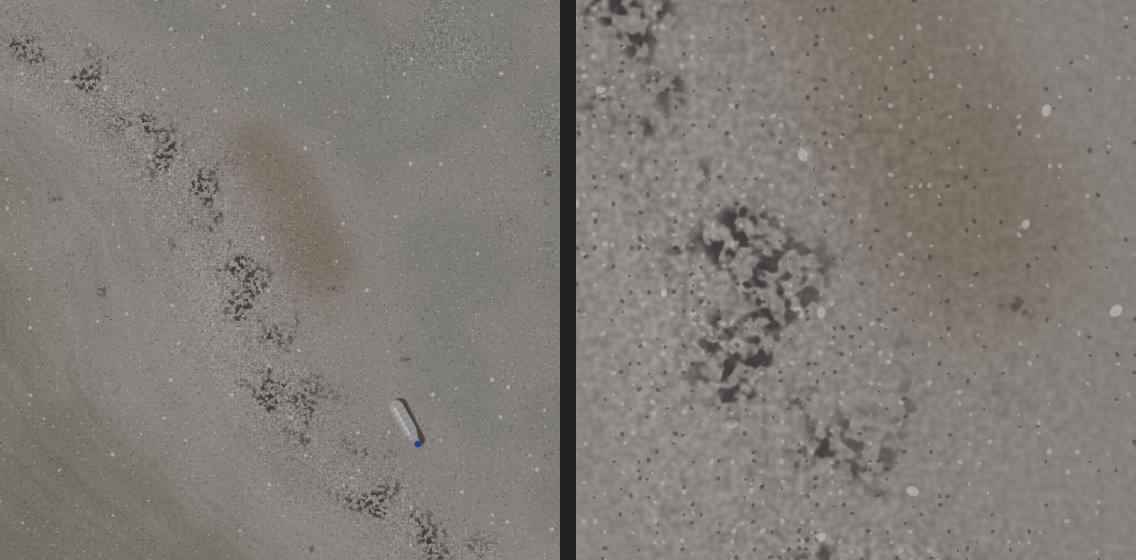
Left: the whole. Right: its middle third, enlarged.
Write a Shadertoy shader that draws this texture.

```glsl
const vec3 SAND = vec3(0.530, 0.513, 0.494);
const vec3 WET_SAND = vec3(0.455, 0.438, 0.405);
const vec3 GREY_SILT = vec3(0.490, 0.482, 0.464);
const vec3 BROWN_STAIN = vec3(0.465, 0.415, 0.355);
const vec3 DEBRIS = vec3(0.20, 0.18, 0.18);
const vec3 SHELL = vec3(0.76, 0.74, 0.72);
const vec3 PLASTIC = vec3(0.60, 0.60, 0.60);
const vec3 CAP_BLUE = vec3(0.10, 0.27, 0.55);

vec2 hash2(vec2 cell) {
    vec3 h = fract(cell.xyx * vec3(0.1031, 0.1030, 0.0973));
    h += dot(h, h.yzx + 33.33);
    return fract((h.xx + h.yz) * h.zy);
}

float gradientDot(vec2 cell, vec2 offset) {
    float angle = 6.2832 * hash2(cell).x;
    return dot(vec2(cos(angle), sin(angle)), offset);
}

float noise(vec2 p) {
    vec2 i = floor(p), f = fract(p);
    vec2 u = f * f * f * (f * (f * 6.0 - 15.0) + 10.0);
    vec2 e = vec2(1.0, 0.0);
    return mix(mix(gradientDot(i, f), gradientDot(i + e, f - e), u.x),
               mix(gradientDot(i + e.yx, f - e.yx), gradientDot(i + 1.0, f - 1.0), u.x), u.y);
}

float fbm(vec2 p) {
    float sum = 0.0, amplitude = 1.0;
    for (int i = 0; i < 4; i++) {
        sum += amplitude * noise(p);
        p = mat2(1.6, 1.2, -1.2, 1.6) * p + 7.3;
        amplitude *= 0.5;
    }
    return sum;
}

// Coverage of irregular dots, one per occupied grid cell
float pebbles(vec2 p, float cells, float density, float pixel) {
    vec2 q = p * cells, id = floor(q);
    vec2 place = hash2(id + 11.7), kind = hash2(id + 83.1);
    vec2 d = fract(q) - mix(vec2(0.35), vec2(0.65), place);
    float angle = 6.2832 * kind.y;
    d = mat2(cos(angle), sin(angle), -sin(angle), cos(angle)) * d;
    float size = mix(0.14, 0.33, place.y);
    float edge = max(pixel * cells, 0.06);
    float shape = 1.0 - smoothstep(-edge, edge, length(d * vec2(1.0, 1.35)) - size);
    return shape * step(kind.x, density);
}

float segmentDistance(vec2 p, vec2 a, vec2 b) {
    vec2 ab = b - a;
    return length(p - a - ab * clamp(dot(p - a, ab) / dot(ab, ab), 0.0, 1.0));
}

float fill(float distance, float blur) {
    return 1.0 - smoothstep(-blur, blur, distance);
}

// Signed horizontal offset from the winding tide line
float tideOffset(vec2 p) {
    return p.x - (0.83 - 0.88 * p.y + 0.10 * sin(6.2832 * (p.y - 0.45)));
}

vec3 sandGround(vec2 p, float across) {
    float broad = fbm(p * 4.0 + 3.0);
    vec3 color = mix(SAND, WET_SAND, smoothstep(-0.12, -0.68, across + 0.12 * broad));
    float silt = smoothstep(0.20, 0.36, across + 0.12 * broad);
    color = mix(color, GREY_SILT, silt * smoothstep(-0.25, 0.25, broad + 0.15));
    float stain = segmentDistance(p, vec2(0.46, 0.75), vec2(0.57, 0.53)) + 0.03 * broad;
    color = mix(color, BROWN_STAIN, 0.6 * (1.0 - smoothstep(0.0, 0.085, stain)));
    float ridges = noise(vec2(across * 34.0, p.y * 3.0)) + 0.6 * noise(vec2(across * 85.0, p.y * 5.0));
    color += 0.028 * ridges * (1.0 - smoothstep(-0.10, 0.20, across));
    return color + 0.025 * broad;
}

vec3 addGrains(vec3 color, vec2 p, float coarse, float pixel) {
    float grit = noise(p * 230.0) + 0.7 * noise(p * 120.0 + 9.0);
    color += grit * mix(0.035, 0.13, coarse);
    color = mix(color, SHELL, 0.50 * pebbles(p, 170.0, mix(0.03, 0.28, coarse), pixel));
    color = mix(color, DEBRIS, 0.45 * pebbles(p + 4.1, 190.0, mix(0.03, 0.20, coarse), pixel));
    return mix(color, SHELL, 0.65 * pebbles(p + 2.3, 75.0, mix(0.015, 0.05, coarse), pixel));
}

float debrisCover(vec2 p, float across) {
    float band = exp(-pow(across / 0.045, 2.0)) + 0.5 * exp(-pow((across - 0.07) / 0.07, 2.0));
    float clumps = smoothstep(0.12, 0.50, fbm(p * 15.0 + 5.0) + 0.14 * band) * min(band, 1.0);
    vec2 ragged = p + 0.012 * vec2(fbm(p * 60.0), fbm(p * 60.0 + 31.0));
    float strays = pebbles(ragged, 24.0, 0.035, 0.006);
    float flakes = smoothstep(-0.15, 0.30, noise(p * 105.0) + 0.5 * noise(p * 210.0));
    return flakes * max(clumps, 0.55 * strays);
}

vec3 addBottle(vec3 color, vec2 p, float pixel) {
    vec2 base = vec2(0.708, 0.273), shoulder = vec2(0.734, 0.227), neck = vec2(0.743, 0.212);
    float axis = clamp(dot(p - base, neck - base) / dot(neck - base, neck - base), 0.0, 1.0);
    float radius = mix(0.0125, 0.006, smoothstep(0.65, 1.0, axis));
    float body = segmentDistance(p, base, neck) - radius;
    float shadow = segmentDistance(p, base + vec2(0.008, 0.005), neck + vec2(0.005, 0.003)) - 0.011;
    color = mix(color, DEBRIS, 0.75 * fill(shadow, 0.003));
    float ribs = 0.025 * sin(axis * 45.0);
    float shine = 0.14 * fill(segmentDistance(p, base - 0.003, shoulder - 0.003) - 0.002, 0.002);
    color = mix(color, PLASTIC + ribs + shine, 0.9 * fill(body, pixel));
    return mix(color, CAP_BLUE, fill(length(p - vec2(0.746, 0.207)) - 0.006, pixel));
}

void mainImage(out vec4 fragColor, in vec2 fragCoord) {
    vec2 p = fragCoord / iResolution.y;
    float pixel = 1.0 / iResolution.y;
    float across = tideOffset(p) + 0.022 * fbm(p * 9.0);

    // Coarse shell grit gathers along the tide line and in the far corner
    float patches = smoothstep(-0.25, 0.45, fbm(p * 7.0 + 19.0));
    float tideGrit = exp(-pow((across - 0.01) / 0.12, 2.0));
    float cornerGrit = 0.75 * patches * smoothstep(0.42, 0.72, across);
    float coarse = clamp(tideGrit * (0.55 + 0.5 * patches) + cornerGrit, 0.08, 1.0);

    vec3 color = addGrains(sandGround(p, across), p, coarse, pixel);
    color = mix(color, DEBRIS, 0.8 * debrisCover(p, across));
    color = addBottle(color, p, pixel);
    fragColor = vec4(color, 1.0);
}
```
